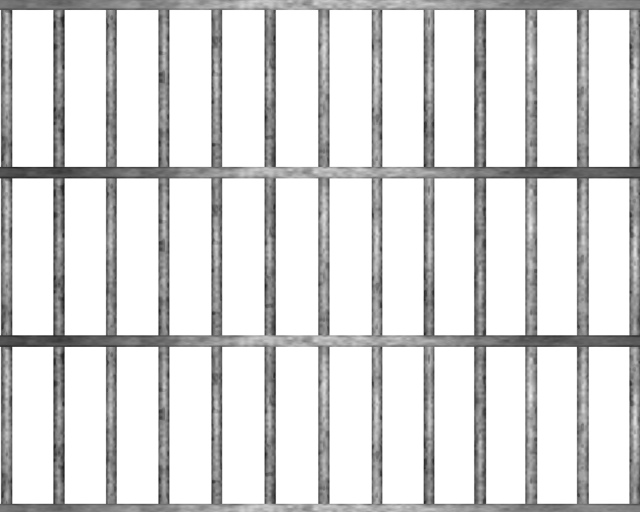
Give the GLSL for this pattern, as a Shadertoy shader.

```glsl
#define BAR_PITCH 0.0818
#define BAR_START 0.0104
#define BAR_HALF 0.0087
#define RAIL_PITCH 0.329
#define RAIL_START 0.0048
#define RAIL_HALF 0.0112
#define SOFTNESS 0.0014
#define WEAR 0.26
#define BACKDROP vec3(1.0)

float hash(vec2 p) {
    p = fract(p * vec2(0.1031, 0.1137));
    p += dot(p, p.yx + 33.33);
    return fract((p.x + p.y) * p.x * 97.0);
}

float noise(vec2 p) {
    vec2 cell = floor(p), f = fract(p);
    f = f * f * (3.0 - 2.0 * f);
    float low = mix(hash(cell), hash(cell + vec2(1, 0)), f.x);
    float high = mix(hash(cell + vec2(0, 1)), hash(cell + vec2(1, 1)), f.x);
    return mix(low, high, f.y);
}

float fbm(vec2 p) {
    float sum = 0.0, gain = 0.54;
    for (int i = 0; i < 4; i++) {
        sum += gain * noise(p);
        p = p * 2.03 + 19.7;
        gain *= 0.5;
    }
    return sum;
}

// Coverage of a strip from the signed distance to its edge
float coverage(float d, float pixel) {
    float soft = max(SOFTNESS, 0.6 * pixel);
    return 1.0 - smoothstep(-soft, soft, d);
}

// Slight sideways drift of the bars right of the centre
float barCentre(float id) {
    float k = id - 7.2;
    return BAR_START + id * BAR_PITCH + 0.0062 * exp(-k * k / 6.0);
}

// Worn steel of one upright: u runs across it, v up one row
float barShade(float id, float u, float v) {
    float tone = 0.54 + 0.12 * (hash(vec2(id, 4.0)) - 0.5);
    tone -= 0.13 * exp(-pow(id - 0.7, 2.0));
    float ridge = 0.3 * (hash(vec2(id, 9.0)) - 0.5);
    float highlight = exp(-pow((u - ridge) / 0.5, 2.0));
    float shade = tone - 0.11 + 0.2 * highlight;
    shade -= 0.13 * smoothstep(0.6, 1.0, abs(u));

    // Long stains, fine grain, a pale rubbed area and dark pits
    shade += WEAR * (fbm(vec2(u * 0.7 + id * 17.3, v * 9.0)) - 0.5);
    shade += 0.16 * (noise(vec2(u * 2.0 + id * 31.0, v * 55.0)) - 0.5);
    float rubbed = 0.35 + 0.4 * hash(vec2(id, 21.0));
    shade += 0.12 * highlight * exp(-pow((v - rubbed) / 0.12, 2.0));
    float pits = noise(vec2(u * 1.4 + id * 43.0, v * 24.0));
    shade -= 0.13 * smoothstep(0.72, 0.92, pits);
    return shade - 0.08 * hash(vec2(id, 13.0)) * (1.0 - smoothstep(0.0, 0.5, v));
}

// Worn steel of one rail, lit in the middle; w runs up its face
float railShade(float x, float w, float outer) {
    float glow = exp(-pow((x - 0.5) / 0.23, 2.0));
    float shade = 0.27 + 0.08 * smoothstep(0.0, 0.25, x) + 0.38 * glow;
    shade += outer * 0.15 * (1.0 - glow);
    float patches = fbm(vec2(x * 34.0, w * 0.9 + 7.0)) - 0.5;
    float grain = noise(vec2(x * 130.0, w * 2.2 + 5.0)) - 0.5;
    shade += (0.22 + 0.22 * glow) * patches + (0.05 + 0.13 * glow) * grain;
    return shade - 0.14 * smoothstep(0.55, 1.0, abs(w));
}

void mainImage(out vec4 fragColor, in vec2 fragCoord) {
    vec2 uv = fragCoord / iResolution.xy;
    vec2 pixel = 1.0 / iResolution.xy;
    vec3 color = BACKDROP;

    // The same wear returns in every row
    float row = (uv.y - RAIL_START) / RAIL_PITCH;
    float v = fract(row);

    // Uprights
    float nearest = floor((uv.x - BAR_START) / BAR_PITCH + 0.5);
    for (float k = -1.0; k <= 1.0; k++) {
        float id = nearest + k;
        float dx = uv.x - barCentre(id);
        float halfWidth = BAR_HALF * (0.93 + 0.14 * hash(vec2(id, 2.0)));
        float shade = barShade(id, dx / halfWidth, v);
        float mask = coverage(abs(dx) - halfWidth, pixel.x);
        color = mix(color, vec3(clamp(shade, 0.12, 0.92)), mask);
    }

    // Rails in front
    float rail = floor(row + 0.5);
    float dy = (row - rail) * RAIL_PITCH;
    float outer = step(1.0, abs(rail - 1.5));
    float shade = railShade(uv.x, dy / RAIL_HALF, outer);
    float mask = coverage(abs(dy) - RAIL_HALF, pixel.y);
    color = mix(color, vec3(clamp(shade, 0.12, 0.92)), mask);

    fragColor = vec4(color, 1.0);
}
```
